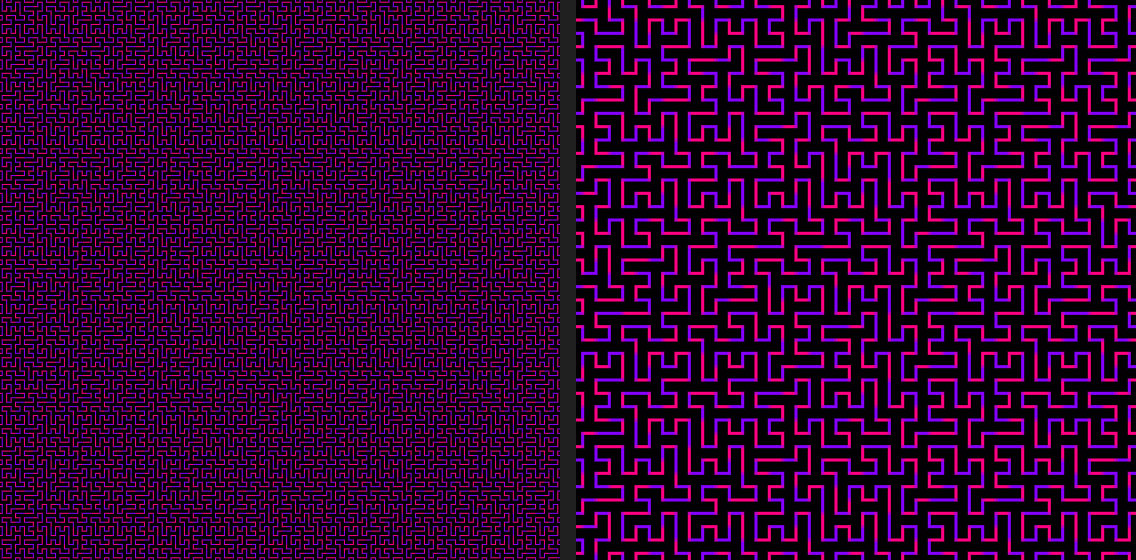
Left: the whole. Right: its middle third, enlarged.
Give the GLSL for this pattern, as a Shadertoy shader.

```glsl
// Dense space-filling maze line on a 5 x 5 recursive grid, in pink and violet on black.

#define CELLS 126.0        // grid cells across the canvas
#define ORIGIN 249.5       // lower left corner of the view on the curve
#define LEVELS 4           // depth of the recursion
#define LINE_WIDTH 0.23    // stroke width in cells
#define PINK vec3(1.0, 0.0, 0.51)
#define VIOLET vec3(0.52, 0.0, 1.0)
#define BACKGROUND vec3(0.006, 0.0, 0.008)

// Rule for the 25 sub-cells, bottom row first:
// bits 0-1 hold quarter turns, bit 2 swaps the colour.
const int RULE[25] = int[25](
    0, 0, 7, 6, 5,
    1, 4, 5, 1, 5,
    2, 0, 7, 3, 0,
    7, 4, 6, 4, 3,
    0, 0, 1, 6, 3);

// Undo a number of quarter turns inside a 5 x 5 block.
ivec2 unturn(ivec2 digit, int turns) {
    if (turns == 1) return ivec2(digit.y, 4 - digit.x);
    if (turns == 2) return 4 - digit;
    if (turns == 3) return ivec2(4 - digit.y, digit.x);
    return digit;
}

// Descend to one cell; returns its quarter turns and its colour index.
ivec2 cellState(ivec2 cell) {
    int turns = 0, tint = 0, size = 1;
    for (int i = 1; i < LEVELS; i++) size *= 5;
    for (int i = 0; i < LEVELS; i++) {
        ivec2 digit = unturn((cell / size) % 5, turns);
        int rule = RULE[digit.y * 5 + digit.x];
        turns = (turns + rule) & 3;
        tint ^= rule >> 2;
        size /= 5;
    }
    return ivec2(turns, tint);
}

// Distance to the one side of a cell that carries the line.
float edgeDistance(vec2 fromCentre, int turns) {
    float side = (turns == 0 || turns == 3) ? -0.5 : 0.5;
    bool upright = (turns & 1) == 1;
    vec2 q = upright ? fromCentre.yx : fromCentre;
    q = abs(q - vec2(0.0, side));
    return max(q.x - 0.5, q.y);
}

void mainImage(out vec4 fragColor, in vec2 fragCoord) {
    float pixel = CELLS / iResolution.y;
    vec2 p = fragCoord * pixel + ORIGIN;
    ivec2 node = ivec2(floor(p + 0.5));

    // Every edge near this point belongs to a cell around the nearest node.
    vec3 blend = vec3(0.0);
    float total = 0.0, coverage = 0.0;
    for (int i = 0; i < 4; i++) {
        ivec2 cell = node - ivec2(i & 1, i >> 1);
        ivec2 state = cellState(cell);
        float d = edgeDistance(p - vec2(cell) - 0.5, state.x);
        float cover = clamp(0.5 + (0.5 * LINE_WIDTH - d) / pixel, 0.0, 1.0);
        cover *= min(1.0, LINE_WIDTH / pixel);
        blend += cover * (state.y == 0 ? PINK : VIOLET);
        total += cover;
        coverage = max(coverage, cover);
    }

    vec3 lineColor = blend / max(total, 1e-4);
    fragColor = vec4(mix(BACKGROUND, lineColor, coverage), 1.0);
}
```
